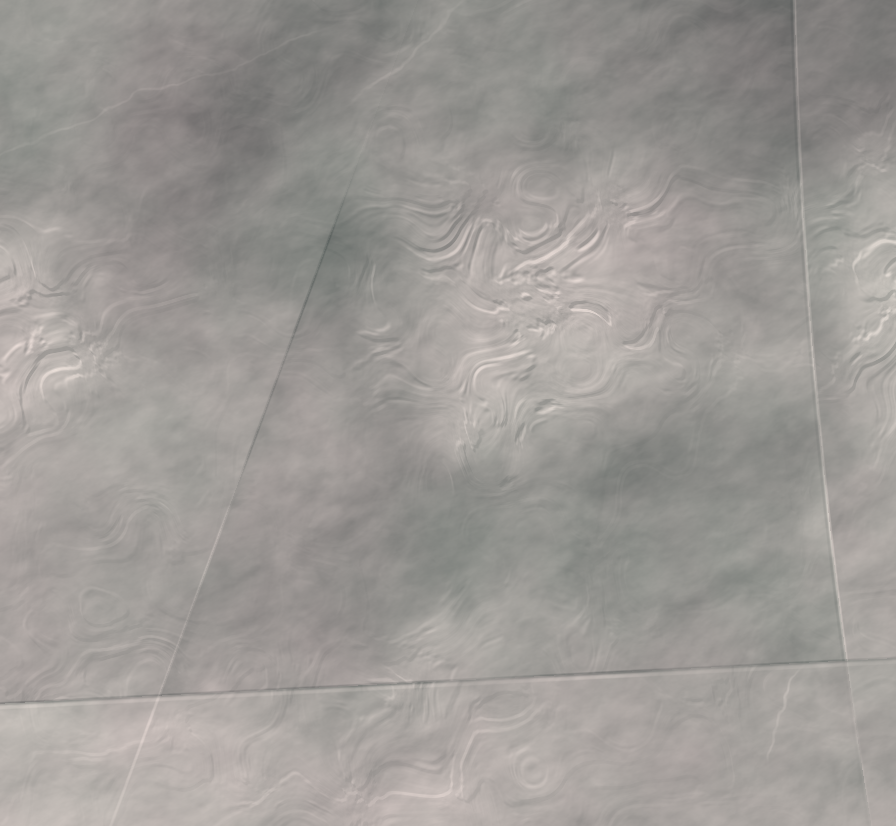
This texture is drawn by a Shadertoy shader. Its source:

```glsl
// Grey slate floor tiles seen at an angle, with soft lamp reflections.
// Converging joints split the plane into tiles; layered noise gives the stone
// its clouds, and a terraced height field is embossed into cleft ledges.

float hash(vec2 p) {
    vec3 q = fract(p.xyx * vec3(0.1031, 0.1030, 0.0973));
    q += dot(q, q.yzx + 33.33);
    return fract((q.x + q.y) * q.z);
}

float noise(vec2 p) {
    vec2 i = floor(p), f = fract(p);
    f = f * f * (3.0 - 2.0 * f);
    return mix(mix(hash(i), hash(i + vec2(1, 0)), f.x),
               mix(hash(i + vec2(0, 1)), hash(i + vec2(1, 1)), f.x), f.y);
}

float fbm(vec2 p) {
    float sum = 0.0, amp = 0.5;
    for (int i = 0; i < 5; i++) {
        sum += amp * noise(p);
        p = mat2(1.6, 1.2, -1.2, 1.6) * p + 17.3;
        amp *= 0.54;
    }
    return sum;
}

// Cleft stone height: broken terraces with a rough skin
float slateHeight(vec2 p) {
    vec2 grain = mat2(0.9, -0.43, 0.43, 0.9) * p * vec2(8.0, 13.0);
    grain += 1.6 * vec2(noise(p * 13.0), noise(p * 17.0 + 40.0));
    float layers = 4.5 * fbm(grain);
    return floor(layers) + smoothstep(0.65, 1.0, fract(layers)) + 1.6 * fbm(grain * 2.3 + 8.0);
}

// Antialiased line of half width w at distance d
float stroke(float d, float w) {
    float px = 1.0 / iResolution.y;
    return 1.0 - smoothstep(w - px, w + px, abs(d));
}

// Wavering pale crease from a to b, fading at both ends
float crease(vec2 p, vec2 a, vec2 b) {
    vec2 along = b - a;
    float t = dot(p - a, along) / dot(along, along);
    float side = dot(p - a, normalize(vec2(-along.y, along.x)));
    side += 0.04 * (fbm(p * 11.0) - 0.5);
    float ends = smoothstep(0.0, 0.2, t) * (1.0 - smoothstep(0.7, 1.0, t));
    float broken = 0.3 + 0.7 * noise(p * 25.0);
    return ends * broken * (0.7 * stroke(side, 0.0015) + 0.5 * exp(-abs(side) * 110.0));
}

void mainImage(out vec4 fragColor, in vec2 fragCoord) {
    vec2 p = fragCoord / iResolution.y;
    float depth = 1.0 - p.y;

    // Joints: two converging uprights and one cross joint
    float leftGap = (p.x - 0.134 - 0.372 * p.y) * 0.937;
    float rightGap = p.x - 0.962 - 0.022 * depth - 0.071 * depth * depth;
    float crossGap = p.y - 0.148 - 0.051 * p.x;
    vec2 tile = vec2(step(0.0, leftGap) + step(0.0, rightGap), step(0.0, crossGap));
    vec2 stone = p + tile * vec2(7.3, 4.1) * (1.0 - step(0.8, p.y) * step(rightGap, 0.0)) + 2.0;
    stone = p + vec2(7.3 * step(0.0, rightGap), 4.1 * tile.y) + 2.0;

    // Lamp reflections and darker patches: centre, radii, strength
    vec4 spots[9] = vec4[9](
        vec4(0.63, 0.62, 0.17, 0.17), vec4(0.00, 0.62, 0.14, 0.13),
        vec4(1.08, 0.63, 0.11, 0.20), vec4(0.45, 0.08, 0.28, 0.13),
        vec4(0.86, 0.33, 0.14, 0.16), vec4(0.30, 0.87, 0.18, 0.14),
        vec4(0.98, 0.97, 0.22, 0.16), vec4(0.42, 0.67, 0.07, 0.12),
        vec4(0.40, 0.30, 0.16, 0.09));
    float strength[9] = float[9](0.62, 0.66, 0.55, 0.26, -0.17, -0.18, -0.26, -0.16, -0.12);
    vec2 ragged = p + 0.22 * (vec2(fbm(p * 9.0), fbm(p * 9.0 + 31.0)) - 0.51);
    float glow = 0.0, shade = 0.0;
    for (int i = 0; i < 9; i++) {
        vec2 r = (ragged - spots[i].xy) / spots[i].zw;
        float amount = strength[i] * exp(-pow(dot(r, r), 1.4));
        glow += max(amount, 0.0);
        shade += min(amount, 0.0);
    }

    // Cloudy stone, lighter towards the viewer, streaked along the cleft
    vec2 streak = mat2(0.9, -0.43, 0.43, 0.9) * stone;
    vec2 swirl = vec2(fbm(stone * 4.0), fbm(stone * 4.0 + 21.0));
    float tone = 0.74 - 0.58 * p.y + shade + 0.72 * glow;
    tone += 0.75 * (fbm(stone * vec2(2.8, 3.6) + swirl) - 0.51);
    tone += 0.60 * (fbm(streak * vec2(7.0, 15.0) + 3.0 * swirl) - 0.51);
    tone += 0.28 * (fbm(streak * vec2(45.0, 80.0)) - 0.51);
    tone -= 0.05 * tile.y * step(0.5, tile.x);

    // Embossed ledges, strongest inside the reflections
    float slope = slateHeight(stone + vec2(-0.0022, 0.0035)) - slateHeight(stone);
    float patches = smoothstep(0.55, 0.85, noise(stone * 6.0 + 9.0));
    tone += clamp(slope, -0.6, 0.9) * (0.05 + 0.10 * patches + 0.90 * glow);

    // Long creases in the stone
    tone += 0.22 * crease(p, vec2(-0.08, 0.79), vec2(0.47, 1.00));
    tone += 0.32 * crease(p, vec2(0.41, 0.87), vec2(0.59, 1.02));
    tone += 0.35 * crease(p, vec2(0.925, 0.07), vec2(0.975, 0.21));

    // Worn joints: pale and dark stretches, with a lit lip on the cross joint
    float wear = 0.35 + 0.65 * noise(p * 16.0);
    float pale = smoothstep(0.30, 0.42, depth - 0.28 + 0.1 * noise(p * 6.0));
    float leftFade = 1.0 - smoothstep(0.70, 0.82, p.y);
    float rightFade = mix(0.3, 1.0, tile.y);
    tone += stroke(leftGap, 0.0016) * leftFade * wear * mix(-0.40, 0.34, pale);
    tone -= 0.10 * exp(-max(leftGap, 0.0) * 45.0) * step(0.0, leftGap) * leftFade * tile.y;
    tone += stroke(rightGap, 0.0017) * rightFade * wear * 0.46;
    tone -= stroke(rightGap + 0.004, 0.0014) * rightFade * wear * 0.15;
    tone -= stroke(crossGap, 0.0018) * wear * 0.52;
    tone += stroke(crossGap + 0.005, 0.0018) * wear * 0.26;

    // Neutral shadows to warm highlights, with faint rosy and cool drift
    vec3 color = mix(vec3(0.49, 0.49, 0.48), vec3(0.78, 0.75, 0.73), clamp(tone, -0.4, 1.6));
    color += vec3(0.04, -0.01, 0.01) * (fbm(stone * 5.0 + 50.0) - 0.51);
    fragColor = vec4(clamp(color, 0.0, 1.0), 1.0);
}
```
